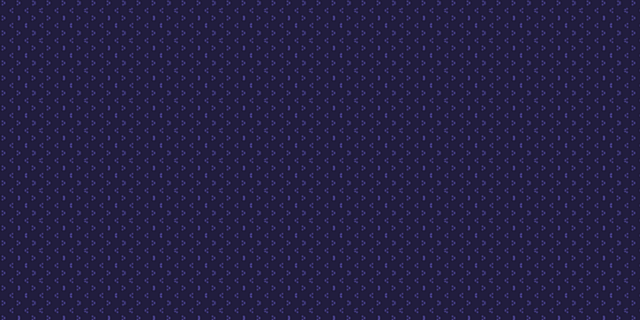
Reproduce this pattern procedurally as a Shadertoy shader.

```glsl
const float CANVAS_UNITS = 256.0;           // design units over the canvas height
const vec2 CELL = vec2(12.0, 6.0);          // spacing of marks along and between rows
const vec2 FIRST_MARK = vec2(3.0, 2.4);     // centre of the top left mark
const float DOT_RADIUS = 0.73;
const float HALO_RADIUS = 1.75;
const float HALO_WIDTH = 0.42;
const vec3 GROUND = vec3(0.130, 0.112, 0.243);
const vec3 SHADE = vec3(0.108, 0.095, 0.205);
const vec3 THREAD = vec3(0.300, 0.268, 0.580);

float softDot(float dist) {
    float r = dist / DOT_RADIUS;
    return exp(-r * r);
}

// Outer and inner dots of a mark that points right, mirrored about its axis.
void markDots(float variant, out vec2 outer, out vec2 inner) {
    outer = vec2(-1.0, 1.35);
    inner = vec2(0.65, 0.2);                // chevron
    if (variant == 1.0) {                   // stacked pair
        outer = vec2(0.0, 1.25);
        inner = vec2(0.35, 0.4);
    } else if (variant == 2.0) {            // open hook
        outer = vec2(-0.6, 1.4);
        inner = vec2(0.9, 0.6);
    }
}

// The variants step every third column and alternate between row pairs.
float pickVariant(float column, float row) {
    float phase = mod(column, 3.0);
    float oddPair = mod(floor(row / 2.0), 2.0);
    float special = oddPair > 0.5 ? 1.0 : 2.0;
    return phase == special ? special : 0.0;
}

void mainImage(out vec4 fragColor, in vec2 fragCoord) {
    // Measure down from the top left corner.
    vec2 p = vec2(fragCoord.x, iResolution.y - fragCoord.y);
    p = p / iResolution.y * CANVAS_UNITS - FIRST_MARK;

    // Staggered rows, facing right and left in turn.
    float row = floor(p.y / CELL.y + 0.5);
    float flipped = mod(row, 2.0);
    float x = p.x - flipped * 0.5 * CELL.x;
    float column = floor(x / CELL.x + 0.5);
    vec2 local = vec2(x - column * CELL.x, p.y - row * CELL.y);
    local.x *= 1.0 - 2.0 * flipped;
    local.y = abs(local.y);

    vec2 outer, inner;
    markDots(pickVariant(column, row), outer, inner);
    float outerDist = length(local - outer);
    float innerDist = length(local - inner);

    // Dark halo beneath the glowing dots.
    float ring = (min(outerDist, innerDist) - HALO_RADIUS) / HALO_WIDTH;
    vec3 color = mix(GROUND, SHADE, exp(-ring * ring));
    float glow = min(softDot(outerDist) + softDot(innerDist), 1.0);
    color = mix(color, THREAD, glow);

    fragColor = vec4(color, 1.0);
}
```
